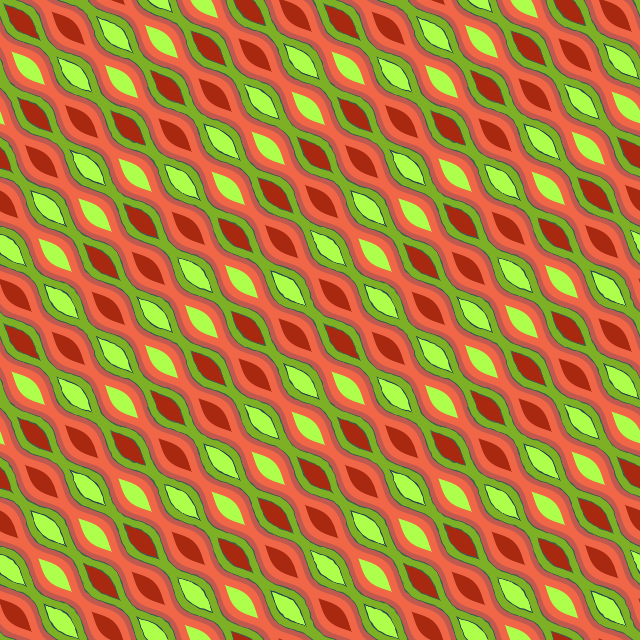
Reproduce this pattern procedurally as a three.js fragment shader.

```glsl
// Diagonal ogee stripes: green and orange chains of pointed eyes, red or lime.
// One cosine wave bends the distance from each green chain axis; thresholds of
// that distance give the bands, and wrapping noise roughens the inked outlines.
#define TILES 2.0        // repeats across and down
#define OFFSET 0.0677    // first eye centre, in tiles from the top left
#define WAVE 0.109       // bend of the bands; widths are in chain spacings
#define GREEN_EYE 0.050
#define GREEN_EDGE 0.205
#define ROSE_EDGE 0.309
#define ORANGE_EYE 0.459
#define INK_WIDTH 0.009
#define ROUGHNESS 0.020
#define GRAIN 72.0       // noise cells per tile
#define SOFT 0.010

varying vec2 vUv;

const vec3 ORANGE = vec3(0.94, 0.40, 0.28);
const vec3 ROSE = vec3(0.76, 0.35, 0.31);
const vec3 GREEN = vec3(0.49, 0.69, 0.14);
const vec3 LIME = vec3(0.68, 1.00, 0.30);
const vec3 RED = vec3(0.66, 0.16, 0.06);
const vec3 TEAL = vec3(0.21, 0.38, 0.31);
const vec3 NAVY = vec3(0.13, 0.25, 0.33);

float hash(vec2 p) {
  return fract(sin(dot(p, vec2(127.1, 311.7))) * 43758.5453);
}

// Value noise that wraps once per tile
float tileNoise(vec2 p) {
  vec2 i = floor(p), f = fract(p);
  f = f * f * (3.0 - 2.0 * f);
  vec2 a = mod(i, GRAIN), b = mod(i + 1.0, GRAIN);
  return mix(mix(hash(a), hash(vec2(b.x, a.y)), f.x),
             mix(hash(vec2(a.x, b.y)), hash(b), f.x), f.y);
}

float above(float edge, float x) {
  return smoothstep(edge - SOFT, edge + SOFT, x);
}

float ink(float distanceToEdge, float width) {
  return 1.0 - smoothstep(width - SOFT, width + SOFT, abs(distanceToEdge));
}

// True when two lattice cells differ by whole tiles
bool sameCell(vec2 a, vec2 b) {
  vec2 d = (a - b) / vec2(3.0, 4.0);
  vec2 t = 0.5 * vec2(d.x + d.y, d.x - d.y);
  return length(t - floor(t + 0.5)) < 0.01;
}

// Eye colours alternate along a chain; one cell in each tile is flipped
float isLime(vec2 cell, vec2 flipped) {
  float lime = mod(cell.x + floor((cell.y + 0.5) / 4.0), 2.0);
  return sameCell(cell, flipped) ? 1.0 - lime : lime;
}

void main() {
  vec2 p = vec2(vUv.x, 1.0 - vUv.y) * TILES;
  vec2 q = p - OFFSET;
  // x runs along the chains, y across them
  vec2 chain = vec2(3.0 * (q.x + q.y), 4.0 * (q.x - q.y));
  float across = abs(chain.y - floor(chain.y + 0.5));
  float band = across - WAVE * cos(6.2831853 * chain.x);

  // Rough edges for the inked parts
  float rough = band + ROUGHNESS * (tileNoise(p * GRAIN) - 0.5);
  float width = INK_WIDTH * (0.5 + tileNoise(p * GRAIN + 17.0));

  float limeInGreen = isLime(floor(chain + 0.5), vec2(0.0, 1.0));
  float limeInOrange = isLime(floor(chain), vec2(5.0, 0.0));

  // Bands from the green chain outwards
  vec3 color = mix(RED, LIME, limeInGreen);
  color = mix(color, GREEN, above(GREEN_EYE, rough));
  color = mix(color, ROSE, above(GREEN_EDGE, rough));
  color = mix(color, ORANGE, above(ROSE_EDGE, band));
  color = mix(color, mix(RED, LIME, limeInOrange), above(ORANGE_EYE, band));

  // Ink lines inside and outside the green
  vec3 eyeInk = mix(TEAL, NAVY, limeInGreen);
  color = mix(color, eyeInk, ink(rough - GREEN_EYE, width));
  color = mix(color, TEAL, ink(rough - GREEN_EDGE, width));

  gl_FragColor = vec4(color, 1.0);
}
```
